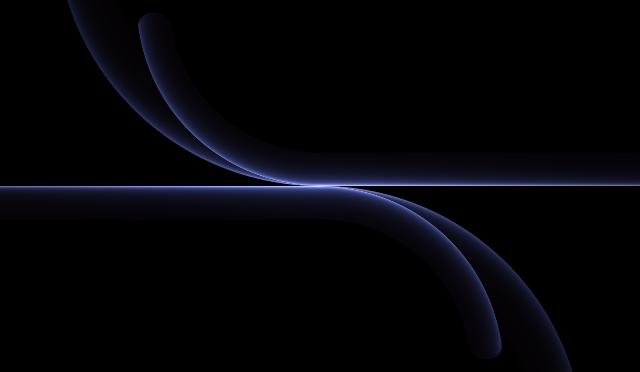
Write a Shadertoy shader that draws this background.

```glsl
#define INNER_RADIUS 0.493
#define OUTER_RADIUS 0.711
#define BAND_WIDTH 0.09
#define OUTER_FLARE 0.055
#define CAP_HEIGHT 0.466
#define CAP_ROUNDING 0.042
#define CORE_SIZE 0.0035
#define ICE vec3(0.74, 0.73, 0.90)
#define BLUE vec3(0.20, 0.28, 0.56)
#define NAVY vec3(0.07, 0.07, 0.15)
#define EMBER vec3(0.012, 0.004, 0.008)

// Depth inside a straight edge that bends into an arc, and length along it
vec2 bentEdge(vec2 p, float radius) {
    if (p.x > 0.0) return vec2(p.y, p.x);
    vec2 fromCentre = p - vec2(0.0, radius);
    float angle = atan(-fromCentre.x, -fromCentre.y);
    return vec2(radius - length(fromCentre), radius * angle);
}

float coverage(float depth, float pixel) {
    return clamp(depth / pixel + 0.5, 0.0, 1.0);
}

// Bright rim, blue falloff and a faint body
vec3 bandLight(vec2 edge, float coreFade) {
    float depth = max(edge.x, 0.0);
    float along = edge.y;
    vec3 core = ICE * exp(-depth / CORE_SIZE - coreFade * along);
    vec3 glow = BLUE * exp(-depth / 0.018) + NAVY * exp(-depth / 0.06);
    return core + glow * exp(-1.2 * along) + EMBER;
}

// Band that ends in a rounded cap
vec3 innerBand(vec2 p, float pixel) {
    vec2 edge = bentEdge(p, INNER_RADIUS);
    float mask = coverage(edge.x, pixel) * coverage(BAND_WIDTH - edge.x, pixel);
    if (p.x < 0.0) {
        float side = min(edge.x, BAND_WIDTH - edge.x);
        vec2 corner = max(CAP_ROUNDING - vec2(side, CAP_HEIGHT - p.y), 0.0);
        mask *= coverage(CAP_ROUNDING - length(corner), pixel);
    }
    return bandLight(edge, p.x > 0.0 ? 0.6 : 3.0) * mask;
}

// Wider sweep that leaves the canvas
vec3 outerBand(vec2 p, float pixel) {
    if (p.x > 0.0) return vec3(0.0);
    vec2 edge = bentEdge(p, OUTER_RADIUS);
    float width = BAND_WIDTH + OUTER_FLARE * smoothstep(0.0, 0.8, edge.y);
    float mask = coverage(edge.x, pixel) * (1.0 - smoothstep(0.8 * width, width, edge.x));
    return bandLight(edge, 3.5) * mask * 0.85;
}

vec3 ribbon(vec2 p, float pixel) {
    return max(innerBand(p, pixel), outerBand(p, pixel));
}

void mainImage(out vec4 fragColor, in vec2 fragCoord) {
    float pixel = 1.0 / iResolution.y;
    vec2 p = (fragCoord - 0.5 * iResolution.xy) * pixel;

    // The ribbon and its half-turn copy
    vec3 color = max(ribbon(p, pixel), ribbon(-p, pixel));
    fragColor = vec4(min(color, 1.0), 1.0);
}
```
